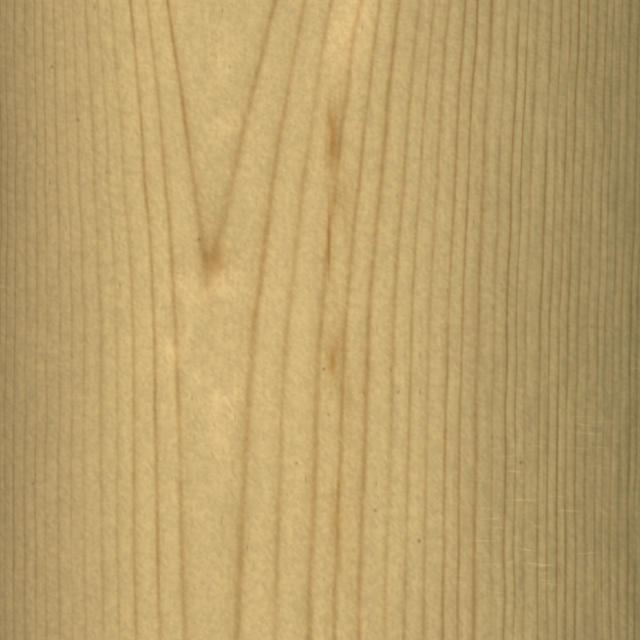
A WebGL 2 fragment shader for this texture:

```glsl
#version 300 es
precision highp float;

uniform vec2 u_resolution;
out vec4 fragColor;

const vec3 PALE_WOOD = vec3(0.808, 0.698, 0.476);
const vec3 HIGHLIGHT = vec3(0.910, 0.780, 0.545);
const vec3 LATE_WOOD = vec3(0.850, 0.785, 0.690);   // multiplies the base
const vec3 RESIN = vec3(0.860, 0.760, 0.610);       // multiplies the base
const vec3 SPECK = vec3(0.420, 0.350, 0.210);
const float PITH_X = 0.332;
const float LEFT_SQUEEZE = 0.68;
const float RING_OFFSET = 0.73;
const float RING_STRENGTH = 0.86;
const float TAPER = 0.05;
const float GRAIN = 0.075;
const float FIBRE = 0.050;

float hash(vec2 p) {
    return fract(sin(dot(p, vec2(127.1, 311.7))) * 43758.5453);
}

float noise(vec2 p) {
    vec2 i = floor(p), f = fract(p);
    f = f * f * (3.0 - 2.0 * f);
    return mix(mix(hash(i), hash(i + vec2(1, 0)), f.x),
               mix(hash(i + vec2(0, 1)), hash(i + vec2(1, 1)), f.x), f.y);
}

float fbm(vec2 p) {
    float sum = 0.0, amp = 0.5;
    for (int i = 0; i < 4; i++) {
        sum += amp * noise(p);
        p = p * 2.03 + 17.3;
        amp *= 0.5;
    }
    return sum;
}

float bell(float x) {
    return exp(-x * x);
}

float blob(vec2 p, vec2 centre, vec2 radius) {
    vec2 q = (p - centre) / radius;
    return exp(-dot(q, q));
}

// Nested arches around the pith that straighten towards the sides
float ringLines(vec2 p) {
    float wobble = 0.008 * (noise(vec2(p.x * 5.0, p.y * 4.0)) - 0.5)
                 + 0.003 * (noise(vec2(p.x * 20.0, p.y * 14.0)) - 0.5);
    float side = p.x - PITH_X + 0.012 * (1.0 - p.y) + wobble;
    float d = side < 0.0 ? -side / LEFT_SQUEEZE : side;
    float depth = TAPER * (1.0 - exp(-2.4 * (1.0 - p.y)));
    depth *= mix(1.0, 0.2, smoothstep(0.15, 0.5, d));
    float r = pow(pow(d, 1.5) + depth, 2.0 / 3.0);

    float density = 15.0 + 40.0 * r + 90.0 * r * r;
    float count = r * (15.0 + r * (20.0 + 30.0 * r)) - RING_OFFSET;
    count += 0.45 * (noise(vec2(count * 0.7, 3.0)) - 0.5) * smoothstep(2.0, 4.0, count);
    float id = floor(count + 0.5);
    float offset = (count - id) / density;

    float width = mix(0.0043, 0.0021, smoothstep(0.12, 0.50, r));
    float core = bell(offset / width);
    float halo = bell((offset + width) / (width * 2.4));
    float strength = mix(0.50, 1.0, hash(vec2(id, sign(side))));
    strength *= 0.60 + 0.5 * noise(vec2(id * 7.0, p.y * 7.0))
              + 0.3 * noise(vec2(id * 3.0 + p.x * 90.0, p.y * 45.0));
    strength *= side < 0.0 ? mix(1.0, 0.6, smoothstep(0.14, 0.25, d)) : 1.0;
    return (0.75 * core + 0.22 * halo) * strength * step(0.5, id) * RING_STRENGTH;
}

// One speck or scratch per cell, kept only where the hash is rare
float scatter(vec2 p, vec2 cells, vec2 radius, float share) {
    vec2 id = floor(p * cells);
    vec2 jitter = 0.3 + 0.4 * vec2(hash(id + 5.1), hash(id + 9.7));
    vec2 q = p - (id + jitter) / cells;
    q.y += q.x * 0.25 * (hash(id + 2.3) - 0.5);
    float size = 0.5 + 0.5 * hash(id + 3.9);
    return step(1.0 - share, hash(id)) * size * blob(q, vec2(0), radius * vec2(size, 1));
}

void main() {
    vec2 p = gl_FragCoord.xy / u_resolution;

    // Broad shading, cooler and darker towards the right edge
    float right = smoothstep(0.50, 1.05, p.x);
    float shade = 1.0 - 0.13 * (1.0 - smoothstep(0.0, 0.27, p.x)) - 0.21 * right;
    shade -= 0.08 * exp(-p.x * 24.0) + 0.05 * exp(-(1.0 - p.x) * 25.0);
    shade += 0.07 * (fbm(p * vec2(9.0, 4.0)) - 0.47);
    vec3 colour = PALE_WOOD * shade * mix(vec3(1), vec3(0.97, 1.0, 1.0), right);

    // Cloudy sheen inside the arch and a bright patch at the top
    float cloud = smoothstep(0.32, 0.66, fbm(p * vec2(26.0, 20.0) + 4.0));
    cloud *= 0.55 + 0.7 * noise(p * vec2(110.0, 80.0));
    float sheen = 0.75 * cloud * blob(p, vec2(0.325, 0.45), vec2(0.075, 0.20));
    sheen += 0.35 * cloud * blob(p, vec2(0.36, 0.85), vec2(0.05, 0.20));
    vec2 slanted = vec2(p.x - 0.25 * (p.y - 0.97), p.y);
    sheen += 0.75 * blob(slanted, vec2(0.55, 0.98), vec2(0.04, 0.09))
           * (0.6 + 0.6 * noise(p * vec2(60.0, 12.0)));
    colour = mix(colour, HIGHLIGHT, clamp(sheen, 0.0, 0.9));

    // Growth rings
    colour *= mix(vec3(1), LATE_WOOD, ringLines(p));

    // Resin streaks and the stain at the arch tip
    float drift = 0.012 * (noise(vec2(2.0, p.y * 6.0)) - 0.5);
    float resin = 0.8 * bell((p.x - 0.527 - drift) / 0.015)
                * smoothstep(0.25, 0.85, fbm(vec2(p.x * 60.0, p.y * 10.0)))
                * smoothstep(0.92, 0.78, p.y);
    float ragged = 0.5 + 0.8 * noise(p * vec2(150.0, 28.0));
    resin += 0.85 * ragged * blob(p, vec2(0.521, 0.44), vec2(0.012, 0.038));
    resin += 0.65 * ragged * blob(p, vec2(0.517, 0.78), vec2(0.009, 0.060));
    resin += 0.7 * bell((p.x - 0.514) / 0.0025)
           * smoothstep(0.54, 0.60, p.y) * smoothstep(0.74, 0.62, p.y);
    resin += 0.45 * ragged * blob(p, vec2(0.335, 0.595), vec2(0.030, 0.025));
    colour *= mix(vec3(1), RESIN, min(resin, 1.1));

    // Fine slanted grain and long vertical fibres
    vec2 slant = vec2(p.x + 0.6 * p.y, p.y - 0.6 * p.x);
    float grain = noise(slant * vec2(190.0, 120.0)) + 0.6 * noise(p * 290.0) - 0.8;
    float fibre = noise(vec2(p.x * 240.0, p.y * 12.0)) - 0.5;
    fibre += 0.6 * (noise(vec2(p.x * 150.0, p.y * 34.0)) - 0.5);
    colour *= 1.0 + GRAIN * grain + FIBRE * fibre * mix(0.45, 1.6, right);

    // Faint cross scratches near the sides, then small dark specks
    float sides = smoothstep(0.18, 0.45, abs(p.x - 0.42)) * smoothstep(0.9, 0.1, p.y);
    sides *= smoothstep(0.3, 0.7, noise(p * vec2(7.0, 9.0)));
    vec2 tilted = p + vec2(0.35 * p.y, 0.04 * p.x);
    float scratch = scatter(tilted, vec2(13.0, 90.0), vec2(0.022, 0.0015), 0.30);
    scratch += scatter(tilted + 0.37, vec2(17.0, 70.0), vec2(0.016, 0.0015), 0.25);
    colour += 0.07 * scratch * sides;
    float speck = scatter(p + 0.013, vec2(26.0), vec2(0.0032, 0.0028), 0.03);
    speck += 0.6 * scatter(p, vec2(45.0, 30.0), vec2(0.0018, 0.0045), 0.03);
    colour = mix(colour, SPECK, 0.50 * min(speck, 1.0));

    fragColor = vec4(clamp(colour, 0.0, 1.0), 1.0);
}
```
